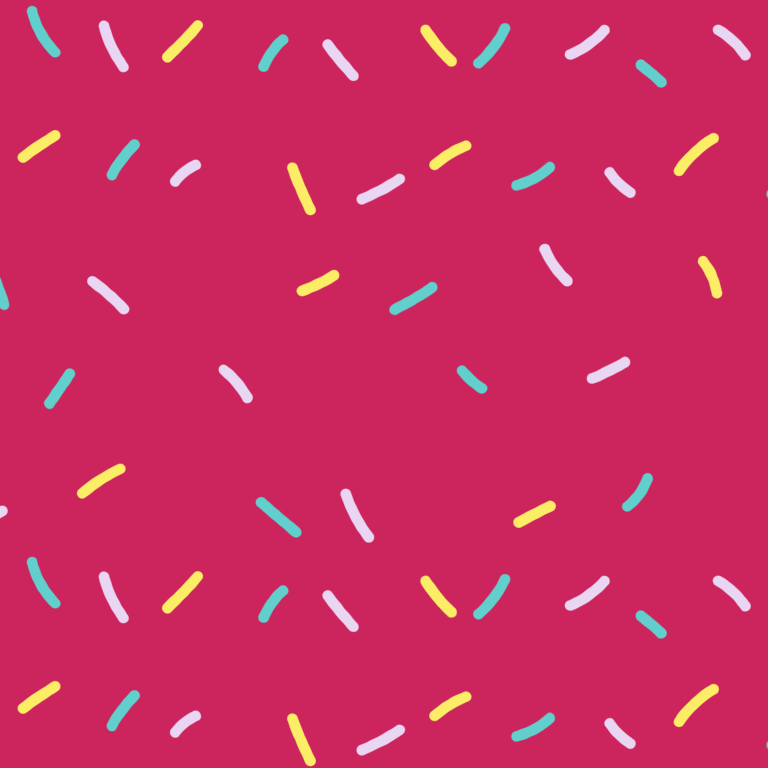
This pattern is drawn by a Shadertoy shader. Its source:

```glsl
// Candy sprinkles: short, slightly bent round strokes scattered on raspberry.

const vec3  RASPBERRY = vec3(0.80, 0.14, 0.36);
const vec3  LILAC     = vec3(0.91, 0.84, 0.95);
const vec3  TEAL      = vec3(0.38, 0.81, 0.80);
const vec3  YELLOW    = vec3(0.99, 0.93, 0.40);

const float PERIOD     = 0.7174;   // height of one vertical repeat
const float ROWS       = 5.0;      // rows of sprinkles per repeat
const float MEAN_COUNT = 6.8;      // sprinkles per row, on average
const float COUNT_SWAY = 3.2;      // crowding of the dense rows
const float DENSE_ROW  = 0.4;      // where the crowding peaks
const vec2  HALF_LEN   = vec2(0.017, 0.032);
const float RADIUS     = 0.0070;
const float MAX_BEND   = 0.0045;
const float WOBBLE     = 0.0009;   // hand-drawn unevenness of the edge
const vec2  RISE_ANGLE = vec2(0.45, 1.10);
const vec2  FALL_ANGLE = vec2(0.68, 1.22);
const float RISE_SHARE = 0.56;
const float LILAC_SHARE = 0.38;
const float TEAL_SHARE  = 0.35;

vec2 hash2(vec2 p) {
    vec3 q = fract(p.xyx * vec3(0.1031, 0.1030, 0.0973));
    q += dot(q, q.yzx + 33.33);
    return fract((q.xx + q.yz) * q.zy);
}

float gradientDot(vec2 cell, vec2 offset) {
    return dot(hash2(cell) * 2.0 - 1.0, offset);
}

float gradientNoise(vec2 p) {
    vec2 i = floor(p), f = fract(p);
    vec2 u = f * f * f * (f * (f * 6.0 - 15.0) + 10.0);
    vec2 e = vec2(1.0, 0.0);
    return mix(mix(gradientDot(i, f), gradientDot(i + e, f - e), u.x),
               mix(gradientDot(i + e.yx, f - e.yx), gradientDot(i + 1.0, f - 1.0), u.x), u.y);
}

// Approximate distance to a shallow parabolic stroke with round ends
float bentStroke(vec2 p, float halfLen, float bend) {
    float x = clamp(p.x, -halfLen, halfLen);
    float t = x / halfLen;
    return length(p - vec2(x, bend * (0.5 - t * t))) - RADIUS;
}

vec3 sprinkleColor(float pick) {
    if (pick < LILAC_SHARE) return LILAC;
    return pick < LILAC_SHARE + TEAL_SHARE ? TEAL : YELLOW;
}

void mainImage(out vec4 fragColor, in vec2 fragCoord) {
    // Measured downward from the top edge
    vec2 p = vec2(fragCoord.x, iResolution.y - fragCoord.y) / iResolution.y;
    float aa = 0.9 / iResolution.y;
    float rowHeight = PERIOD / ROWS;
    vec3 color = RASPBERRY;

    for (int j = -1; j <= 1; j++) {
        // Rows wrap vertically and differ in how many sprinkles they hold
        float row = floor(p.y / rowHeight) + float(j);
        float wrapped = mod(row, ROWS);
        float sway = cos(6.28319 * (wrapped - DENSE_ROW) / ROWS);
        float cellWidth = 1.0 / floor(MEAN_COUNT + COUNT_SWAY * sway + 0.5);
        float shift = hash2(vec2(wrapped, 71.0)).x;

        for (int i = -1; i <= 1; i++) {
            float col = floor(p.x / cellWidth + shift) + float(i);
            vec2 id = vec2(col + 20.0, wrapped + 3.0);
            vec2 place = hash2(id) * 2.0 - 1.0;
            vec2 shape = hash2(id + 37.0);
            vec2 turn = hash2(id + 91.0);

            // Jitter that keeps each sprinkle inside its own cell
            vec2 cellSize = vec2(cellWidth, rowHeight);
            vec2 room = 0.85 * (0.5 * cellSize - vec2(0.026, 0.029));
            vec2 center = (vec2(col - shift, row) + 0.5) * cellSize + place * room;

            // Even sequences balance directions and colours
            float index = col + 11.0 * wrapped;
            bool rising = fract(index * 0.7549 + 0.2) < RISE_SHARE;
            float angle = rising ? -mix(RISE_ANGLE.x, RISE_ANGLE.y, turn.x * turn.x)
                                 :  mix(FALL_ANGLE.x, FALL_ANGLE.y, turn.x);
            float c = cos(angle), s = sin(angle);
            vec2 d = p - center;
            vec2 local = vec2(c * d.x + s * d.y, c * d.y - s * d.x);

            float halfLen = mix(HALF_LEN.x, HALF_LEN.y, shape.x);
            float bend = MAX_BEND * (turn.y * 2.0 - 1.0) * halfLen / HALF_LEN.y;
            float dist = bentStroke(local, halfLen, bend);
            dist += WOBBLE * gradientNoise(local * 90.0 + id * 17.0);

            vec3 paint = sprinkleColor(fract(index * 0.618 + 0.1));
            color = mix(color, paint, 1.0 - smoothstep(-aa, aa, dist));
        }
    }
    fragColor = vec4(color, 1.0);
}
```
